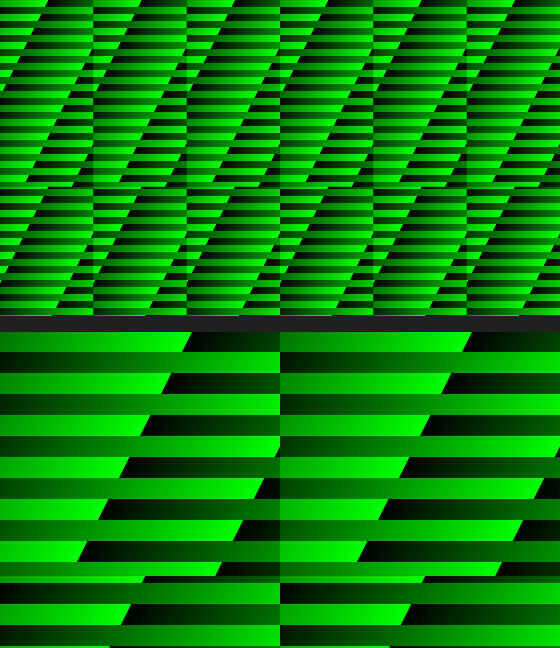
Top: the whole. Bottom: its middle third, enlarged.
A WebGL 1 fragment shader for this pattern:

```glsl
precision highp float;
// Green ramps sheared across a grid of tall cells, cut into thin level bands.
// Each cell restarts a diagonal sawtooth; every other band shifts its phase.
// Edges are smoothed by averaging a small grid of samples inside each pixel.

uniform vec2 u_resolution;

const vec2 CELLS_PER_WIDTH = vec2(6.0, 3.0); // cells are twice as tall as wide
const float BANDS_PER_WIDTH = 80.0;          // 45 bands down a 16:9 canvas
const float RAMP_RATE = 0.8;                 // ramp cycles along one cell side
const float BAND_PHASE = 0.585;              // ramp shift on even bands
const int SAMPLES = 4;                       // samples per pixel side

// 1.0 on even bands, 0.0 on odd ones, counted from the top
float evenBand(float y, float bands) {
  return 1.0 - mod(floor(y * bands), 2.0);
}

// Diagonal sawtooth from 0 to 1, restarted in each cell
float cellRamp(vec2 p, vec2 cells, float rate, float phase) {
  vec2 cell = fract(p * cells);
  return fract(rate * (cell.x + cell.y) + phase);
}

// Green level at p, in canvas widths from the top left
float bandedRamp(vec2 p) {
  float phase = BAND_PHASE * evenBand(p.y, BANDS_PER_WIDTH);
  return cellRamp(p, CELLS_PER_WIDTH, RAMP_RATE, phase);
}

// Pixel position to canvas widths, with y running down from the top
vec2 toCanvas(vec2 pixel, vec2 resolution) {
  return vec2(pixel.x, resolution.y - pixel.y) / resolution.x;
}

void main() {
  float green = 0.0;
  for (int j = 0; j < SAMPLES; j++) {
    for (int i = 0; i < SAMPLES; i++) {
      vec2 offset = (vec2(float(i), float(j)) + 0.5) / float(SAMPLES) - 0.5;
      green += bandedRamp(toCanvas(gl_FragCoord.xy + offset, u_resolution));
    }
  }
  green /= float(SAMPLES * SAMPLES);
  gl_FragColor = vec4(0.0, green, 0.0, 1.0);
}
```
